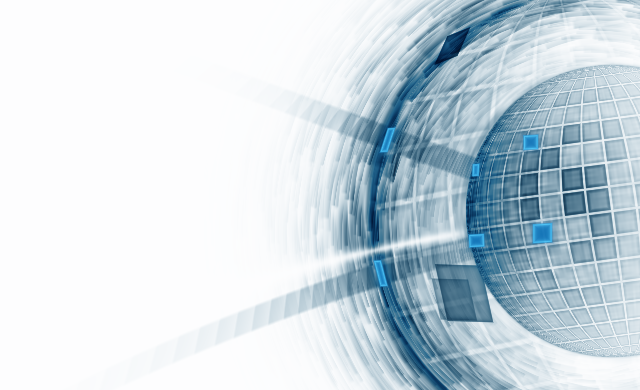
Reproduce this background procedurally as a Shadertoy shader.

```glsl
// Two nested glass spheres of tiled panels on white, wrapped in shattered arcs and radial tile rays.
// Every part adds to one ink density; the ink then absorbs white light, red most of all.
// Lengths are in canvas heights, angles are zero at the left of a sphere.

const vec2 SHELL_CENTRE = vec2(1.551, 0.444);
const float SHELL_RADIUS = 0.59;
const vec2 CORE_CENTRE = vec2(1.57, 0.459);
const float CORE_RADIUS = 0.374;
const vec3 PAPER = vec3(0.992, 0.993, 0.996);
const vec3 SLATE_INK = vec3(2.45, 1.68, 1.32);
const vec3 BLUE_INK = vec3(2.7, 1.25, 0.8);

// Lit panels: centre, half size
const vec4 LIT[6] = vec4[6](
    vec4(1.361, 0.635, 0.019, 0.019), vec4(1.391, 0.402, 0.025, 0.025),
    vec4(1.222, 0.383, 0.020, 0.017), vec4(1.220, 0.564, 0.009, 0.016),
    vec4(0.994, 0.641, 0.010, 0.031), vec4(0.976, 0.299, 0.010, 0.034));

float hash(vec2 p) {
    return fract(sin(dot(p, vec2(127.1, 311.7))) * 43758.5453);
}

float noise(vec2 p) {
    vec2 i = floor(p), f = fract(p);
    f = f * f * (3.0 - 2.0 * f);
    return mix(mix(hash(i), hash(i + vec2(1, 0)), f.x),
               mix(hash(i + vec2(0, 1)), hash(i + vec2(1, 1)), f.x), f.y);
}

float bell(float x, float width) {
    return exp(-x * x / (width * width));
}

float leftAngle(vec2 q) {
    return atan(q.y, -q.x);
}

// Tilted longitude and latitude on a unit sphere seen from the front
vec2 sphereUV(vec2 q, float tilt) {
    float c = cos(tilt), s = sin(tilt);
    q = vec2(c * q.x + s * q.y, c * q.y - s * q.x);
    float z = sqrt(max(1.0 - dot(q, q), 0.0));
    return vec2(atan(q.x, z + 0.001), asin(clamp(q.y, -1.0, 1.0)));
}

// Panel with a clear gap around it and a darker border
float panel(vec2 uv) {
    vec2 f = abs(fract(uv) - 0.5);
    float m = max(f.x, f.y);
    return (1.0 - smoothstep(0.42, 0.475, m)) * (0.6 + 0.6 * smoothstep(0.28, 0.42, m));
}

// Long curved splinters: sharp on one side, fading on the other
float shards(vec2 q, float rings, float sectors) {
    vec2 g = vec2(length(q) * rings, leftAngle(q) * sectors);
    g.y += 3.0 * hash(vec2(floor(g.x), rings));
    vec2 f = fract(g);
    float strength = hash(floor(g) + rings);
    float ends = smoothstep(0.0, 0.06, f.y) * (1.0 - smoothstep(0.5, 1.0, f.y));
    return strength * strength * strength * smoothstep(0.0, 0.15, f.x) * (1.0 - f.x) * ends;
}

// Signed distance to a slanted rectangle
float quadDist(vec2 p, vec2 centre, vec2 halfSize, vec2 slant) {
    vec2 o = p - centre;
    vec2 d = abs(o - slant * o.yx) - halfSize;
    return max(d.x, d.y);
}

float quadInk(float d) {
    return (1.0 - smoothstep(-0.002, 0.002, d)) * (0.65 + 0.9 * exp(min(d, 0.0) / 0.006));
}

// Row of panels running outwards from the shell
float tileRay(float across, float e, float reach) {
    float s = across / 0.034;
    float f = fract(14.0 * log(max(e + 0.3, 0.06)) + 0.35 * s);
    float body = (1.0 - smoothstep(0.7, 1.0, abs(s))) * (0.45 + 0.55 * f * (1.0 - smoothstep(0.85, 1.0, f)));
    return body * (e > 0.0 ? exp(-e / reach) : 0.5);
}

float shellInk(vec2 p) {
    vec2 q = p - SHELL_CENTRE;
    float r = length(q), e = r - SHELL_RADIUS, a = leftAngle(q);
    float inside = 1.0 - smoothstep(-0.01, 0.01, e);
    float splinters = 0.0;
    for (int i = 0; i < 7; i++) {
        float k = float(i);
        vec2 shift = 0.13 * (vec2(hash(vec2(k, 1.0)), hash(vec2(k, 2.0))) - 0.5);
        splinters += shards(q + shift, 20.0 + 11.0 * k, 2.0 + 0.7 * k);
    }
    float fibres = noise(vec2(r * 190.0, a * 3.0));
    float spread = e > 0.0 ? 0.055 : 0.07;
    float ink = (1.05 * splinters + 0.16 * fibres) * exp(-abs(e) / spread) * bell(a, 1.5);
    ink += 0.8 * bell(e - 0.004 - 0.01 * sin(a * 5.0), 0.011) * bell(a, 1.1) * (0.4 + 0.7 * fibres);
    ink += 0.03 * exp(-max(e, 0.0) / 0.1) * bell(a, 0.9) * (1.0 - inside);
    // Pale panels inside the shell
    vec2 uv = sphereUV(q / SHELL_RADIUS, 0.2) / 0.24;
    float fade = 1.0 - smoothstep(1.0, 1.5, p.x);
    float plate = panel(uv) * (0.4 + 0.7 * hash(floor(uv)));
    float smoke = noise(vec2(r * 60.0, a * 5.0)) * noise(uv * vec2(12.0, 2.0));
    float pale = fade * (0.01 + 0.12 * plate + 0.16 * smoke);
    ink = mix(ink, ink * (0.7 + 0.3 * panel(uv)) + pale, inside);
    // Tile rays and the clear beam between them
    ink += 0.5 * tileRay((a - 0.348) * r, e, 0.09);
    ink += 0.4 * tileRay((a + 0.25 + 0.09 * e) * r, e, 0.2);
    ink *= 1.0 - 0.9 * bell((a + 0.144 + 0.135 * e) * r, 0.013 + 0.06 * max(e, 0.0));
    // Loose panels
    ink += 0.36 * quadInk(quadDist(p, vec2(1.19, 0.248), vec2(0.058, 0.072), vec2(-0.22, -0.03)));
    ink += 0.2 * quadInk(quadDist(p, vec2(1.165, 0.232), vec2(0.046, 0.052), vec2(-0.22, -0.03)));
    return ink + 0.8 * quadInk(quadDist(p, vec2(1.16, 0.882), vec2(0.024, 0.03), vec2(0.45, 0.4)));
}

float coreInk(vec2 q) {
    vec2 n = q / CORE_RADIUS;
    vec2 uv = sphereUV(n, 0.13) / 0.17;
    float fibres = 0.5 * (noise(uv * vec2(9.0, 1.0)) + noise(uv * vec2(1.0, 9.0) + 7.0));
    float shade = exp(-2.1 * (n.x + 1.0)) * bell(n.y - 0.02, 0.7);
    float focus = bell(n.x + 0.36, 0.36) * bell(n.y - 0.1, 0.5);
    float dark = smoothstep(0.25, 0.8, hash(floor(uv) + 3.0));
    float ink = 0.015 + shade * (0.1 + 1.15 * fibres) * (0.5 + 0.5 * panel(uv));
    ink += panel(uv) * (0.06 * (1.0 - smoothstep(-0.2, 0.5, n.x)) + 0.025 + 0.48 * focus * dark);
    return ink + 0.6 * exp((length(n) - 1.0) / 0.09) * bell(leftAngle(q), 0.85) * (0.2 + 1.2 * fibres);
}

void mainImage(out vec4 fragColor, in vec2 fragCoord) {
    vec2 p = fragCoord / iResolution.y;
    vec2 q = p - CORE_CENTRE;
    float edge = length(q) - CORE_RADIUS, a = leftAngle(q);
    float ink = mix(shellInk(p), coreInk(q), 1.0 - smoothstep(-0.003, 0.003, edge));
    ink += 0.1 * exp(-abs(edge) / 0.003);
    ink += 0.4 * exp(-abs(edge) / 0.025) * bell(a - 0.3, 0.6) * noise(vec2(edge * 160.0, a * 6.0));
    float blue = bell(edge + 0.03, 0.06) * bell(a, 0.9)
               + bell(length(p - SHELL_CENTRE) - SHELL_RADIUS, 0.025);
    blue = min(blue + 0.3, 1.0) * smoothstep(0.15, 0.8, ink);
    vec3 color = PAPER * exp(-ink * mix(SLATE_INK, BLUE_INK, blue));
    // Lit panels with bright borders and a soft halo
    for (int i = 0; i < 6; i++) {
        vec4 lit = LIT[i];
        float lean = 1.7 * (lit.y - 0.45) * (1.0 - smoothstep(1.0, 1.35, lit.x));
        float d = quadDist(p, lit.xy, lit.zw, vec2(lean, 0.06));
        vec3 glow = mix(vec3(0.07, 0.46, 0.73), vec3(0.3, 0.78, 0.98), exp(-abs(d + 0.003) / 0.004));
        color = mix(color, vec3(0.08, 0.4, 0.62), 0.35 * exp(-max(d, 0.0) / 0.006));
        color = mix(color, glow, 0.92 * (1.0 - smoothstep(-0.002, 0.002, d)));
    }
    fragColor = vec4(color, 1.0);
}
```
